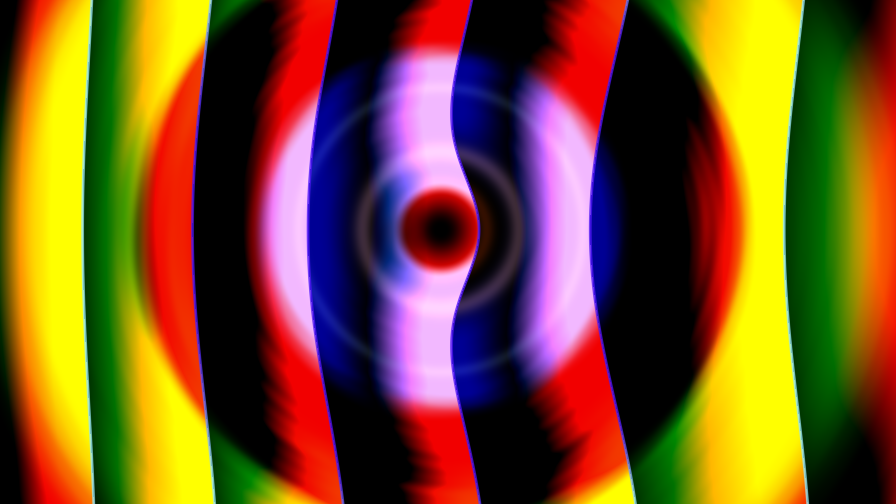
Write a Shadertoy shader that draws this background.

```glsl
// Wavy vertical bands with sharp seams over glowing, streaked concentric rings.

const vec2 RING_CENTER = vec2(-0.014, 0.544);
const int SEAMS = 8;
const float SEAM_BASE[SEAMS] = float[SEAMS](
    -0.07, 0.164, 0.382, 0.609, 0.858, 1.171, 1.556, 1.92);

float bell(float x, float center, float width) {
    float d = (x - center) / width;
    return exp(-d * d);
}

// Horizontal place of a seam at height dy from the ring centre.
float seamX(float base, float dy) {
    float bend = 0.055 * bell(base, 0.98, 0.67);
    float bulge = 0.0926 * bell(base, 0.858, 0.13);
    return base + bend * (1.0 - cos(4.52 * dy)) + bulge * bell(dy, 0.0, 0.16);
}

// Layered sines that run along the arcs as fine streaks.
float streaks(float r, float angle) {
    float sum = 0.0;
    float amp = 0.5;
    float freq = 38.0;
    for (int i = 0; i < 4; i++) {
        float k = float(i);
        float sway = 2.2 * sin(angle * (2.0 + k) + k * 1.7);
        sum += amp * sin(r * freq + sway + k * 2.3);
        amp *= 0.68;
        freq *= 1.83;
    }
    return sum;
}

// Ring colour at radius r, lit by the band phase t (0 dark side, 1 bright side).
vec3 ringColor(float r, float t) {
    float core = smoothstep(0.068, 0.095, r);
    float inner = 1.0 - smoothstep(0.325, 0.385, r);
    float outer = smoothstep(0.57, 0.625, r) * (1.0 - smoothstep(0.80, 0.95, r));

    // Red: each ring switches on at its own phase.
    float start = 0.41 + 0.10 * bell(r, 0.48, 0.10) + 0.08 * bell(r, 0.10, 0.06)
                - 0.19 * smoothstep(0.56, 0.67, r)
                + 0.20 * smoothstep(0.82, 1.0, r);
    float red = clamp(4.0 * (t - start), 0.0, 1.0);
    red *= mix(smoothstep(0.01, 0.085, r) * 0.85, 0.95 + 0.05 * outer, core);

    // Green: pale in the inner ring, strong in the outer ring.
    float pale = 0.72 * clamp(2.6 * (t - 0.40), 0.0, 1.0) * inner * core;
    float leaf = clamp(0.20 + 1.1 * t, 0.0, 1.0) * outer;
    float ember = 0.22 * smoothstep(0.6, 1.0, t) * smoothstep(0.45, 0.56, r)
                * (1.0 - smoothstep(0.9, 1.05, r));
    float green = max(max(pale, leaf), ember);

    // Blue: a deep glow on the dark side, full on the bright side.
    float deep = 0.58 * (1.0 - smoothstep(0.05, 0.42, t)) * smoothstep(0.11, 0.23, r);
    float bright = clamp(4.0 * (t - 0.36), 0.0, 1.0) * core;
    float blue = max(deep, bright) * inner;

    return vec3(red, green, blue);
}

// Thin misty circles around the core.
vec3 haloRings(float r) {
    float near = bell(r, 0.155, 0.018);
    float far = bell(r, 0.282, 0.012);
    return vec3(0.24, 0.17, 0.20) * near + vec3(0.07, 0.10, 0.12) * far
         + vec3(0.20, 0.06, 0.0) * bell(r, 0.09, 0.016);
}

void mainImage(out vec4 fragColor, in vec2 fragCoord) {
    float pixel = 1.0 / iResolution.y;
    vec2 p = fragCoord * pixel;
    p.x += 0.889 - 0.5 * iResolution.x * pixel;
    vec2 d = p - vec2(0.889, 0.0) - RING_CENTER;
    float r = length(d);
    float angle = atan(d.y, d.x);

    // Phase inside the current band, and distance to the closest seam.
    float phase = 0.0;
    float seamDist = 1.0;
    for (int i = 0; i < SEAMS - 1; i++) {
        float left = seamX(SEAM_BASE[i], d.y);
        float right = seamX(SEAM_BASE[i + 1], d.y);
        if (p.x >= left) phase = (p.x - left) / (right - left);
        seamDist = min(seamDist, min(abs(p.x - left), abs(p.x - right)));
    }

    // Streaks shift both the phase and the ring radius.
    float streak = streaks(r, angle);
    float strength = 0.012 + 0.055 * bell(r, 0.48, 0.12);
    vec3 color = ringColor(r + 0.006 * streak * smoothstep(0.05, 0.3, r),
                           phase + strength * streak);
    color += haloRings(r) * (1.0 - 0.5 * color);

    // Bluish line along each seam, paler in the outer rings.
    float line = 1.0 - smoothstep(0.0012, 0.0022 + pixel, seamDist);
    float paleness = smoothstep(0.50, 0.68, r);
    vec3 lineColor = mix(vec3(0.30, 0.08, 0.95), vec3(0.60, 0.90, 0.95), paleness);
    color = mix(color, lineColor, 0.8 * line);

    fragColor = vec4(clamp(color, 0.0, 1.0), 1.0);
}
```
